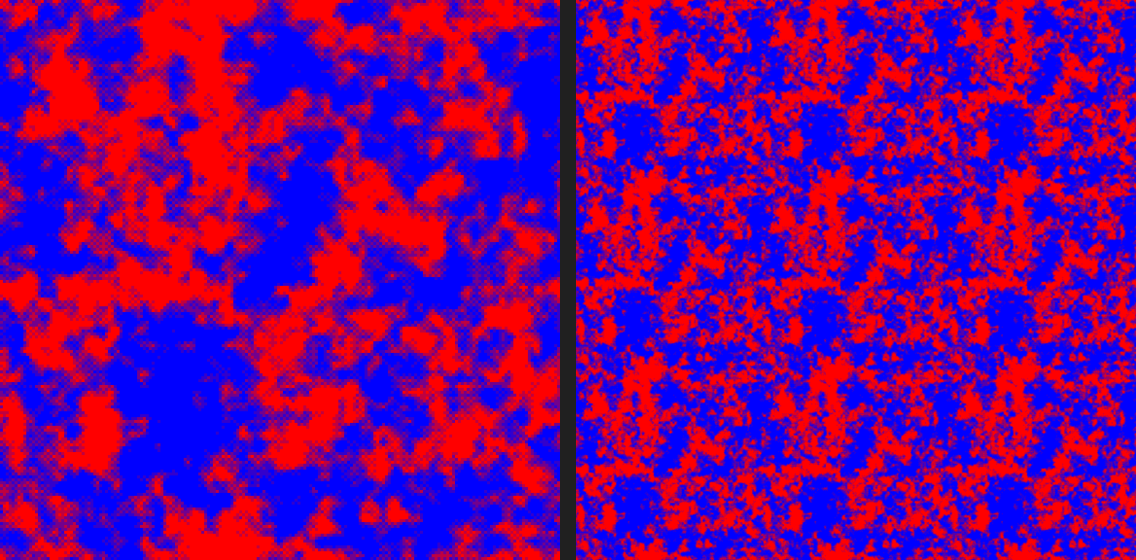
Left, the tile; right, the same tile 3 across and 3 down.
Give the GLSL for this texture, as a Shadertoy shader.

```glsl
// Ragged red and blue patches made of small square cells, tiling on all sides.
// Broad sines plus wrapped lattice noise give a height for each cell, which
// an ordered 2x2 dither rounds to one of five mixes of blue and red.

const float CELLS = 192.0;
const float TAU = 6.2831853;

float hash(vec2 p, float seed) {
    uvec3 v = uvec3(ivec3(vec3(p, seed)));
    uint h = v.x * 1597334677u ^ v.y * 3812015801u ^ v.z * 2798796415u;
    h = (h ^ (h >> 16)) * 2246822519u;
    h = (h ^ (h >> 13)) * 3266489917u;
    return float((h ^ (h >> 16)) >> 8) / 16777216.0;
}

// Value noise around zero that repeats after "period" lattice steps
float wrappedNoise(vec2 p, float period, float seed) {
    vec2 f = fract(p);
    vec2 a = mod(floor(p), period);
    vec2 b = mod(a + 1.0, period);
    f = f * f * (3.0 - 2.0 * f);
    float low = mix(hash(a, seed), hash(vec2(b.x, a.y), seed), f.x);
    float high = mix(hash(vec2(a.x, b.y), seed), hash(b, seed), f.x);
    return mix(low, high, f.y) - 0.5;
}

float patchHeight(vec2 uv) {
    // Broad drift: whole waves, so the average stays at zero
    float height = 0.043 * (sin(TAU * (uv.x + uv.y) + 0.8)
                          + sin(TAU * (2.0 * uv.x - uv.y) + 2.9)
                          + sin(TAU * (uv.x + 3.0 * uv.y) + 4.4)
                          + sin(TAU * (3.0 * uv.x - 2.0 * uv.y) + 1.7));
    // Patches, their ragged borders and the small islands inside them
    vec4 amplitudes = vec4(0.32, 0.36, 0.36, 0.24);
    float period = 10.0;
    for (int i = 0; i < 4; i++) {
        float seed = float(i) + 11.0;
        height += amplitudes[i] * wrappedNoise(uv * period + 0.37 * seed, period, seed);
        period *= 2.0;
    }
    return height;
}

vec3 cellColor(vec2 cell) {
    // Ordered dither: mostly a checkerboard, with a weaker row offset
    float checker = mod(cell.x + cell.y, 2.0);
    float dither = 0.8 * checker + 0.3 * mod(cell.y, 2.0) - 0.55;
    float level = 1.8 + 15.2 * patchHeight((cell + 0.5) / CELLS) + dither;

    float redShares[5] = float[5](0.0, 0.2, 0.45, 0.75, 1.0);
    float red = redShares[int(clamp(floor(level + 0.5), 0.0, 4.0))];
    return vec3(red, 0.0, 1.0 - red);
}

void mainImage(out vec4 fragColor, in vec2 fragCoord) {
    vec2 grid = fragCoord / iResolution.xy * CELLS - 0.5;
    vec2 cell = floor(grid);

    // Blend neighbouring cells over one pixel to smooth their edges
    vec2 pixelWidth = CELLS / iResolution.xy;
    vec2 blend = clamp((fract(grid) - 0.5) / pixelWidth + 0.5, 0.0, 1.0);
    vec3 bottom = mix(cellColor(cell), cellColor(cell + vec2(1, 0)), blend.x);
    vec3 top = mix(cellColor(cell + vec2(0, 1)), cellColor(cell + 1.0), blend.x);
    fragColor = vec4(mix(bottom, top, blend.y), 1.0);
}
```
